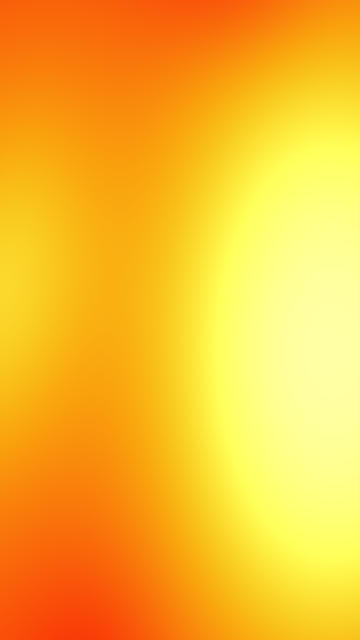
This background is drawn by a Shadertoy shader. Its source:

```glsl
// Positions and radii are fractions of the canvas
const vec2 SUN_CENTER = vec2(0.926, 0.44);
const vec2 SUN_RADIUS = vec2(0.324, 0.352);
const float SUN_HEAT = 0.83;
const float SUN_DECAY = 0.36;
const float SUN_FALLOFF = 2.4;

const vec2 SIDE_CENTER = vec2(0.0, 0.551);
const vec2 SIDE_RADIUS = vec2(0.296, 0.306);
const float SIDE_HEAT = 0.42;
const float SIDE_SLANT = 0.281;

const vec2 TOP_EMBER_CENTER = vec2(0.66, 1.02);
const vec2 TOP_EMBER_RADIUS = vec2(0.255, 0.13);
const float TOP_EMBER_DROP = 0.15;
const vec2 LOW_EMBER_CENTER = vec2(0.255, -0.03);
const vec2 LOW_EMBER_RADIUS = vec2(0.21, 0.17);
const float LOW_EMBER_DROP = 0.13;

const float BASE_HEAT = 0.42;
const float EDGE_COOLING = 0.10;

// Soft elliptical glow, 1 at its center
float glow(vec2 p, vec2 center, vec2 radius) {
    vec2 d = (p - center) / radius;
    return exp(-dot(d, d));
}

// Combined brightness of all the lights
float heatField(vec2 uv) {
    float fromMiddle = 2.0 * uv.y - 1.0;
    float heat = BASE_HEAT - EDGE_COOLING * fromMiddle * fromMiddle;

    float sunDistance = length((uv - SUN_CENTER) / SUN_RADIUS);
    heat += SUN_HEAT * exp(-SUN_DECAY * pow(sunDistance, SUN_FALLOFF));

    vec2 slanted = uv - vec2(0.0, SIDE_SLANT * uv.x);
    heat += SIDE_HEAT * glow(slanted, SIDE_CENTER, SIDE_RADIUS);

    heat -= TOP_EMBER_DROP * glow(uv, TOP_EMBER_CENTER, TOP_EMBER_RADIUS);
    heat -= LOW_EMBER_DROP * glow(uv, LOW_EMBER_CENTER, LOW_EMBER_RADIUS);
    return heat;
}

// Red-orange through amber and yellow to pale cream
vec3 heatColor(float heat) {
    float warm = min(heat, 1.0);
    float yellowing = max(warm - 0.6, 0.0) / 0.4;
    float red = mix(0.975, 1.0, smoothstep(0.75, 1.0, heat));
    float blue = 0.02 + 0.05 * warm + 0.28 * yellowing * yellowing;
    blue += 1.2 * max(heat - 1.0, 0.0);
    return vec3(red, warm, blue);
}

void mainImage(out vec4 fragColor, in vec2 fragCoord) {
    vec2 uv = fragCoord / iResolution.xy;
    fragColor = vec4(heatColor(heatField(uv)), 1.0);
}
```
